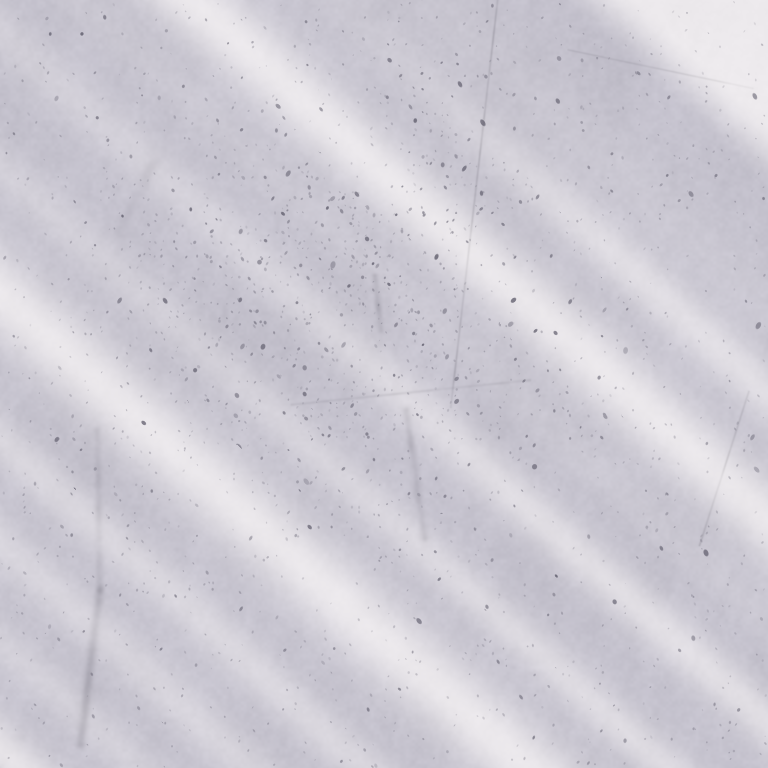
This texture is drawn by a WebGL 1 fragment shader. Its source:

```glsl
precision highp float;
// Pale plaster wall crossed by soft diagonal bands of light, with pits and scratches.

uniform vec2 u_resolution;

const vec3 SHADE = vec3(0.762, 0.752, 0.797);
const vec3 LIT = vec3(0.928, 0.916, 0.928);
const vec3 PIT = vec3(0.36, 0.35, 0.41);
const float BAND_SLOPE = 0.9;
const float MOTTLE = 0.05;
const float GRAIN = 0.035;
const vec2 PIT_CENTER = vec2(0.44, 0.60);
const float PIT_SPREAD = 0.24;

float hash(vec2 p) {
  vec3 q = fract(vec3(p.xyx) * 0.1031);
  q += dot(q, q.yzx + 33.33);
  return fract((q.x + q.y) * q.z);
}

float noise(vec2 p) {
  vec2 i = floor(p);
  vec2 f = fract(p);
  f = f * f * (3.0 - 2.0 * f);
  return mix(mix(hash(i), hash(i + vec2(1.0, 0.0)), f.x),
             mix(hash(i + vec2(0.0, 1.0)), hash(i + 1.0), f.x), f.y);
}

float fbm(vec2 p) {
  float sum = 0.0;
  float gain = 0.5;
  for (int i = 0; i < 5; i++) {
    sum += gain * noise(p);
    p = p * 2.03 + vec2(17.3, 9.1);
    gain *= 0.5;
  }
  return sum;
}

// Soft band centred on one diagonal level.
float band(float level, float center, float width) {
  float d = (level - center) / width;
  return exp(-d * d);
}

// Feathered line between two points, with ragged strength along it.
float scratch(vec2 p, vec2 a, vec2 b, float width) {
  vec2 ab = b - a;
  float t = clamp(dot(p - a, ab) / dot(ab, ab), 0.0, 1.0);
  float d = length(p - a - ab * t) / width;
  return exp(-d * d) * (0.45 + 0.75 * noise(p * 45.0));
}

// One jittered pit per cell, kept with the given chance.
float pits(vec2 p, float cells, float chance, float radius, float pixel) {
  vec2 id = floor(p * cells);
  vec2 jitter = vec2(hash(id + 11.7), hash(id + 47.2));
  vec2 d = (fract(p * cells) - mix(vec2(0.2), vec2(0.8), jitter)) / cells;
  d.x += d.y * (hash(id + 5.1) - 0.5);
  d.y *= mix(0.65, 1.0, hash(id + 83.0));
  float r = radius * mix(0.45, 1.0, hash(id + 29.4));
  float dot_ = 1.0 - smoothstep(r - pixel, r + pixel, length(d));
  return dot_ * step(hash(id + 3.3), chance) * mix(0.35, 1.0, hash(id + 61.0));
}

float lightBands(vec2 p) {
  float level = p.y + BAND_SLOPE * p.x + 0.012 * (fbm(p * 5.0) - 0.5);
  float right = smoothstep(0.1, 0.8, p.x);
  float light = 0.95 * band(level, 1.224, 0.058);
  light += 0.95 * band(level, 0.618, 0.062);
  light += mix(0.15, 0.68, smoothstep(0.4, 0.85, p.x)) * band(level, 1.388, 0.042);
  light += mix(0.34, 0.72, right) * band(level, 0.958, 0.040);
  light += mix(0.34, 0.62, right) * band(level, 0.782, 0.036);
  light += 0.52 * band(level, 0.428, 0.038);
  light += 0.45 * band(level, 0.294, 0.038);
  light += 0.35 * band(level, 0.165, 0.035);
  light += 0.85 * band(level, 0.020, 0.045);
  light += 0.16 * band(level, 1.090, 0.035);
  light += 0.14 * band(level, 1.500, 0.060);
  light += smoothstep(1.650, 1.745, level);
  return min(light, 1.0);
}

float scratches(vec2 p) {
  float s = 0.09 * scratch(p, vec2(0.130, 0.232), vec2(0.105, 0.030), 0.006);
  s += 0.06 * scratch(p, vec2(0.127, 0.440), vec2(0.130, 0.232), 0.005);
  s += 0.08 * scratch(p, vec2(0.529, 0.465), vec2(0.553, 0.300), 0.005);
  s += 0.08 * scratch(p, vec2(0.648, 1.000), vec2(0.587, 0.470), 0.0016);
  s += 0.08 * scratch(p, vec2(0.975, 0.490), vec2(0.911, 0.290), 0.0016);
  s += 0.07 * scratch(p, vec2(0.488, 0.640), vec2(0.496, 0.570), 0.004);
  s += 0.05 * scratch(p, vec2(0.380, 0.473), vec2(0.690, 0.505), 0.002);
  s += 0.06 * scratch(p, vec2(0.740, 0.935), vec2(0.980, 0.885), 0.0015);
  s += 0.04 * scratch(p, vec2(0.200, 0.790), vec2(0.155, 0.700), 0.008);
  return s;
}

void main() {
  vec2 p = gl_FragCoord.xy / u_resolution;
  float pixel = 0.7 / min(u_resolution.x, u_resolution.y);
  float light = lightBands(p);
  vec3 color = mix(SHADE, LIT, light);

  // Plaster: cloudy patches, slanted brush marks and fine grain.
  float rough = 1.0 - 0.65 * light;
  float brush = noise(vec2(p.x * 75.0 - p.y * 22.0, p.y * 20.0));
  color += rough * MOTTLE * (fbm(p * 9.0) - 0.42 + 0.3 * (brush - 0.5));
  color += rough * GRAIN * (0.6 * noise(p * 130.0) + 0.4 * noise(p * 260.0) - 0.5);
  color -= scratches(p);

  // Pits gather near the centre and thin out toward the edges.
  float cluster = exp(-dot(p - PIT_CENTER, p - PIT_CENTER) / (PIT_SPREAD * PIT_SPREAD));
  float chance = (0.05 + 0.30 * cluster) * mix(1.0, 0.5, light);
  float pit = pits(p, 34.0, chance, 0.0033, pixel);
  pit = max(pit, 0.75 * pits(p + 0.37, 68.0, chance, 0.0021, pixel));
  pit = max(pit, 0.45 * pits(p + 0.71, 110.0, chance + 0.05, 0.0015, pixel));
  gl_FragColor = vec4(mix(color, PIT, 0.8 * pit), 1.0);
}
```
